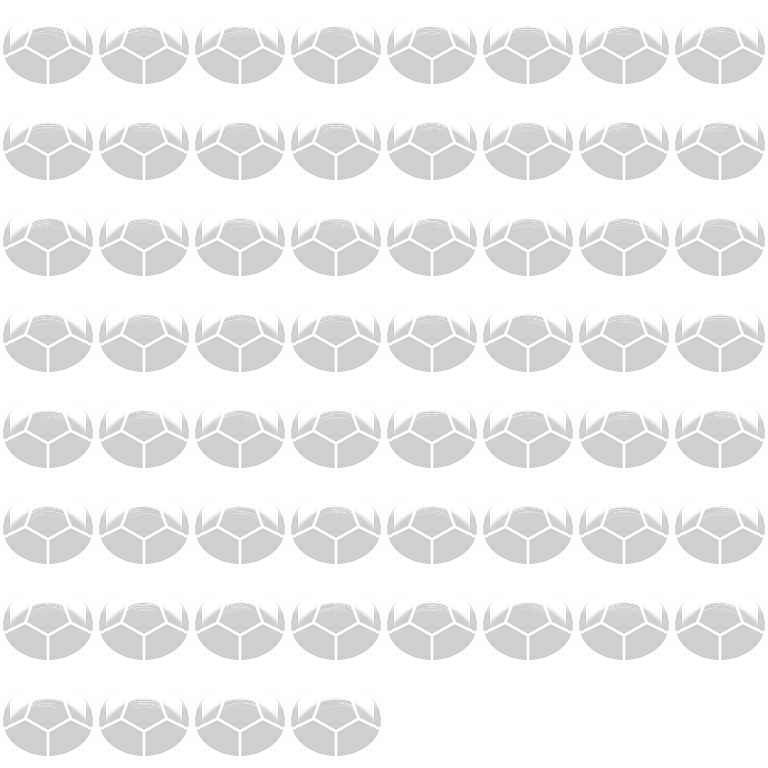
Reproduce this pattern procedurally as a WebGL 1 fragment shader.

```glsl
precision highp float;
// Grid of glossy grey domes split by white seams, with the last row half filled.

uniform vec2 u_resolution;

#define GRID 8.0
#define LAST_ROW_COUNT 4.0
#define RADIUS_X 0.467
#define RADIUS_UP 0.40
#define RADIUS_DOWN 0.368
#define EQUATOR 0.507
#define SEAM_WIDTH 0.029
#define GLOSS_TOP 0.268
#define GLOSS_BEND 1.0
#define RIM_INNER 0.397
#define GREY vec3(0.81)
#define PAPER vec3(1.0)

float hash(vec2 p) {
  return fract(sin(dot(p, vec2(127.1, 311.7))) * 43758.5453);
}

float segmentDistance(vec2 p, vec2 a, vec2 b) {
  vec2 ab = b - a;
  return length(p - a - ab * clamp(dot(p - a, ab) / dot(ab, ab), 0.0, 1.0));
}

// Approximate signed distance to the dome outline.
float domeDistance(vec2 p) {
  vec2 r = vec2(RADIUS_X, p.y < EQUATOR ? RADIUS_UP : RADIUS_DOWN);
  vec2 q = vec2(p.x, p.y - EQUATOR) / r;
  return (length(q) - 1.0) * length(q) / max(length(q / r), 0.001);
}

// Mirrored seams: lower spoke, pentagon sides and outward spokes.
float seamDistance(vec2 p) {
  vec2 hub = vec2(0.0, 0.618);
  vec2 corner = vec2(0.236, 0.486);
  float d = segmentDistance(p, hub, vec2(0.0, 0.95));
  d = min(d, segmentDistance(p, hub, corner));
  d = min(d, segmentDistance(p, corner, vec2(0.158, 0.27)));
  return min(d, segmentDistance(p, corner, vec2(0.48, 0.604)));
}

// Broken pale arcs that follow the gloss edge, different in each cell.
float streaks(vec2 p, float depth, vec2 cell, float aa) {
  float sum = 0.0;
  for (int i = 0; i < 5; i++) {
    float k = float(i);
    float jitter = hash(cell + k * 7.3);
    float middle = (hash(cell + k * 3.1 + 40.0) - 0.5) * 0.3;
    float reach = 0.12 + 0.2 * hash(cell + k * 5.7 + 80.0);
    float level = 0.014 + 0.019 * k + 0.01 * jitter + 0.25 * p.x * p.x;
    float thin = 0.003 * (1.0 - smoothstep(0.3, 1.0, abs(p.x - middle) / reach));
    float line = 1.0 - smoothstep(thin - aa * 0.5, thin + aa * 0.5, abs(depth - level));
    float ends = 1.0 - smoothstep(0.6, 1.0, abs(p.x - middle) / reach);
    sum = max(sum, line * ends * (0.8 - 0.13 * k));
  }
  return sum;
}

void main() {
  vec2 grid = gl_FragCoord.xy / u_resolution * GRID;
  grid.y = GRID - grid.y;
  vec2 cell = floor(grid);
  vec2 p = fract(grid) - vec2(0.5, 0.0);
  vec2 side = vec2(abs(p.x), p.y);
  float aa = GRID / min(u_resolution.x, u_resolution.y);

  // Grey body fading up into the white gloss
  float depth = p.y - GLOSS_TOP - GLOSS_BEND * p.x * p.x;
  float fade = 0.022 + 0.7 * p.x * p.x;
  float ripple = 0.12 * sin(depth * 260.0 + 6.28 * hash(cell)) * smoothstep(0.12, 0.3, side.x);
  float t = clamp(depth / fade, 0.0, 1.0);
  float body = clamp(smoothstep(0.0, 1.0, t) + ripple * t * (1.0 - t) * 4.0, 0.0, 1.0);
  body *= 1.0 - streaks(p, depth, cell, aa);

  // Thin rim on both flanks, dissolving toward the top
  float outline = domeDistance(p);
  float rise = clamp((EQUATOR - p.y) / RADIUS_UP, 0.0, 1.0);
  float outer = RADIUS_X * sqrt(1.0 - rise * rise);
  float inner = min(RIM_INNER, outer - 0.014);
  float rim = smoothstep(inner - aa * 0.5, inner + aa * 0.5, side.x);
  rim *= smoothstep(0.2, 0.42, p.y);
  body = max(body, rim);

  // Seams, outline and the filled cells
  float seam = seamDistance(side) - SEAM_WIDTH * 0.5;
  float ink = body * smoothstep(-aa * 0.5, aa * 0.5, seam);
  ink *= 1.0 - smoothstep(-aa * 0.5, aa * 0.5, outline);
  float empty = step(GRID - 1.0, cell.y) * step(LAST_ROW_COUNT, cell.x);
  gl_FragColor = vec4(mix(PAPER, GREY, ink * (1.0 - empty)), 1.0);
}
```
